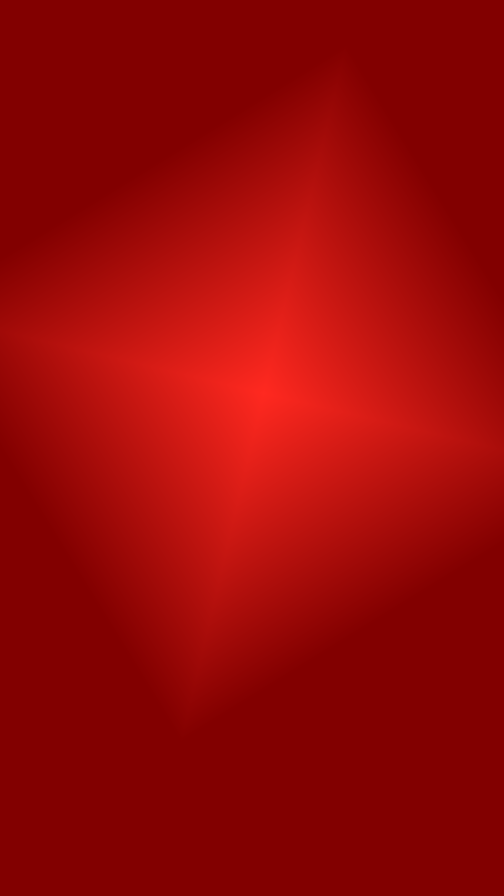
Reproduce this background procedurally as a Shadertoy shader.

```glsl
// A tilted diamond glow of bright red fading into a deep red ground.

// Diamond distance: 0 at the centre, 1 on the rim.
float diamond(vec2 p, vec2 axis, float radius) {
    vec2 local = vec2(dot(p, axis), dot(p, vec2(-axis.y, axis.x)));
    return (abs(local.x) + abs(local.y)) / radius;
}

void mainImage(out vec4 fragColor, in vec2 fragCoord) {
    // Centred coordinates in units of the canvas height
    vec2 p = (fragCoord - 0.5 * iResolution.xy) / iResolution.y;

    // Long ridge leans slightly right of vertical
    vec2 ridge = normalize(vec2(0.231, 0.973));
    float d = diamond(p - vec2(0.013, 0.061), ridge, 0.4);

    // Linear falloff from the hot centre to the flat ground
    vec3 glowRed = vec3(1.0, 0.16, 0.125);
    vec3 deepRed = vec3(0.51, 0.0, 0.0);
    fragColor = vec4(mix(glowRed, deepRed, clamp(d, 0.0, 1.0)), 1.0);
}
```
